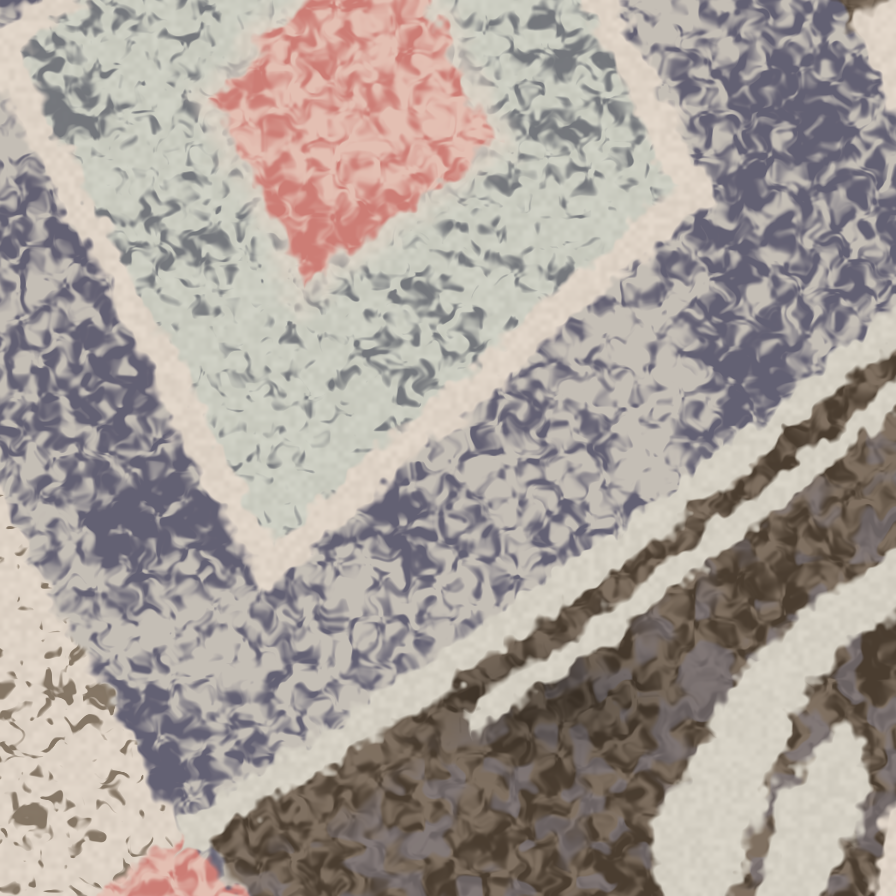
This texture is drawn by a WebGL 1 fragment shader. Its source:

```glsl
precision highp float;
uniform vec2 u_resolution;

float hash(vec2 p) {
  vec3 q = fract(vec3(p.xyx) * 0.1031);
  q += dot(q, q.yzx + 33.33);
  return fract((q.x + q.y) * q.z);
}

float noise(vec2 p) {
  vec2 i = floor(p), f = fract(p);
  f = f * f * (3.0 - 2.0 * f);
  return mix(mix(hash(i), hash(i + vec2(1, 0)), f.x),
             mix(hash(i + vec2(0, 1)), hash(i + vec2(1, 1)), f.x), f.y);
}

float fbm(vec2 p) {
  float sum = 0.0, amp = 0.5;
  for (int i = 0; i < 4; i++) {
    sum += amp * noise(p);
    p = mat2(1.6, 1.2, -1.2, 1.6) * p + 7.3;
    amp *= 0.5;
  }
  return sum / 0.9375;
}

// Signed distance to the line a-b, positive on its right side
float edge(vec2 p, vec2 a, vec2 b) {
  vec2 d = normalize(b - a);
  return dot(p - a, vec2(d.y, -d.x));
}

// Capsule with a radius that varies from ra to rb
float taper(vec2 p, vec2 a, vec2 b, float ra, float rb) {
  vec2 d = b - a;
  float t = clamp(dot(p - a, d) / dot(d, d), 0.0, 1.0);
  return length(p - a - d * t) - mix(ra, rb, t);
}

float blob(vec2 p, vec2 c, vec2 r) {
  vec2 q = (p - c) / r;
  return exp(-dot(q, q));
}

float cover(float d) {
  return 1.0 - smoothstep(-0.005, 0.005, d);
}

void main() {
  vec2 uv = gl_FragCoord.xy / u_resolution;

  // Ragged pile displaces every outline
  vec2 p = uv + 0.018 * (vec2(noise(uv * 48.0), noise(uv * 48.0 + 31.0)) - 0.5)
              + 0.012 * (vec2(noise(uv * 110.0), noise(uv * 110.0 + 57.0)) - 0.5);
  float broad = fbm(uv * 7.0);
  float grain = noise(uv * 150.0 + 11.0);
  vec2 curl = uv * 85.0 + 1.6 * vec2(noise(uv * 60.0 + 5.0), noise(uv * 60.0 + 83.0));
  float tuft = 0.65 * noise(curl) + 0.35 * noise(curl * 1.9 + 19.0);

  vec3 cream = vec3(0.87, 0.825, 0.775) + 0.05 * (grain - 0.5);
  vec3 mint = vec3(0.795, 0.80, 0.755) + 0.05 * (grain - 0.5);
  vec3 pink = mix(vec3(0.80, 0.49, 0.46), vec3(0.89, 0.75, 0.70),
                  smoothstep(0.25, 0.8, tuft + 0.5 * (broad - 0.5)));

  // Slate ground with pale curled threads
  float pale = smoothstep(0.30, 0.74, tuft + 0.8 * (broad - 0.5));
  vec3 col = mix(vec3(0.39, 0.38, 0.45), vec3(0.77, 0.745, 0.71), pale);

  // Lower left ivory field with dark flecks
  float fleck = smoothstep(0.62, 0.78, tuft + 0.22 * blob(uv, vec2(0.07, 0.23), vec2(0.12, 0.05))
                + 0.22 * blob(uv, vec2(0.04, 0.10), vec2(0.09, 0.03)) - 0.08);
  col = mix(col, mix(cream, vec3(0.43, 0.37, 0.30), 0.8 * fleck),
            cover(-edge(p, vec2(0.0, 0.45), vec2(0.2, 0.08))));
  float smallPink = max(edge(p, vec2(0.2, 0.068), vec2(0.1, -0.005)),
                        edge(p, vec2(0.28, 0.0), vec2(0.2, 0.068)));
  col = mix(col, pink, cover(smallPink));

  // Large diamond: ivory rim, mint inside
  float diamond = max(max(edge(p, vec2(0.0, 0.9), vec2(0.293, 0.335)),
                          edge(p, vec2(0.293, 0.335), vec2(0.795, 0.78))),
                      max(edge(p, vec2(0.795, 0.78), vec2(0.69, 1.0)),
                          edge(p, vec2(0.04, 1.0), vec2(0.0, 0.97))));
  col = mix(col, cream, cover(diamond));
  float worn = blob(uv, vec2(0.5, 0.69), vec2(0.14, 0.1)) + blob(uv, vec2(0.2, 0.72), vec2(0.12, 0.06))
             + blob(uv, vec2(0.1, 0.88), vec2(0.11, 0.08)) + blob(uv, vec2(0.62, 0.92), vec2(0.10, 0.09));
  float streak = noise(mat2(0.97, 0.22, -0.22, 0.97) * uv * vec2(22.0, 80.0));
  float dark = smoothstep(0.54, 0.8, 0.72 * tuft + 0.28 * streak + 0.17 * worn + 0.25 * (broad - 0.5) - 0.03);
  col = mix(col, mix(mint, vec3(0.40, 0.41, 0.44), 0.85 * dark), cover(diamond + 0.036));

  // Rose medallion with a pale halo
  float rose = max(max(edge(p, vec2(0.24, 0.89), vec2(0.342, 0.685)),
                       edge(p, vec2(0.342, 0.685), vec2(0.55, 0.84))),
                   max(edge(p, vec2(0.55, 0.84), vec2(0.475, 1.0)),
                       edge(p, vec2(0.34, 1.0), vec2(0.24, 0.89))));
  col = mix(col, cream, 0.75 * (1.0 - smoothstep(0.0, 0.04, rose)));
  col = mix(col, pink, cover(rose));

  // Brown field below the bent border
  float t = p.x - 0.26;
  float border = p.y - (0.10 + 0.6 * t + 0.17 * t * t);
  vec3 brown = mix(vec3(0.29, 0.24, 0.19), vec3(0.50, 0.44, 0.38),
                   smoothstep(0.25, 0.8, tuft + 0.6 * (broad - 0.5)));
  float lilac = smoothstep(0.52, 0.75, noise(curl * 0.55 + 41.0) + 0.35 * (broad - 0.5));
  brown = mix(brown, vec3(0.52, 0.50, 0.54), 0.55 * lilac * smoothstep(0.04, 0.14, -border));
  brown *= 1.0 - 0.25 * blob(uv, vec2(0.62, 0.22), vec2(0.12, 0.06));
  col = mix(col, brown, cover(max(border, edge(p, vec2(0.22, 0.085), vec2(0.28, 0.0)))));

  // Twin pale stripes
  vec3 ivory = mix(cream, mint, 0.5);
  col = mix(col, ivory, cover(max(abs(border) - 0.022, 0.2 - p.x)));
  col = mix(col, ivory, cover(max(abs(border + 0.077) - 0.017, 0.525 - p.x)));

  // Mint branches at lower right
  float branch = min(taper(p, vec2(1.02, 0.37), vec2(0.88, 0.26), 0.025, 0.035),
                     taper(p, vec2(0.88, 0.26), vec2(0.835, 0.19), 0.03, 0.045));
  branch = min(branch, taper(p, vec2(0.84, 0.18), vec2(0.785, 0.07), 0.04, 0.055));
  branch = min(branch, taper(p, vec2(0.785, 0.07), vec2(0.775, -0.03), 0.05, 0.04));
  branch = min(branch, taper(p, vec2(0.945, 0.165), vec2(0.915, 0.1), 0.025, 0.05));
  branch = min(branch, taper(p, vec2(0.91, 0.09), vec2(0.875, -0.02), 0.045, 0.035));
  col = mix(col, ivory, cover(branch));
  col = mix(col, cream, cover(taper(p, vec2(1.01, 0.08), vec2(1.0, -0.02), 0.025, 0.035)));

  // Upper right corner motif
  col = mix(col, brown, cover(taper(p, vec2(0.96, 1.01), vec2(0.97, 0.975), 0.025, 0.02)));
  col = mix(col, cream, cover(taper(p, vec2(1.01, 0.96), vec2(1.01, 0.9), 0.055, 0.03)));

  gl_FragColor = vec4(col, 1.0);
}
```
